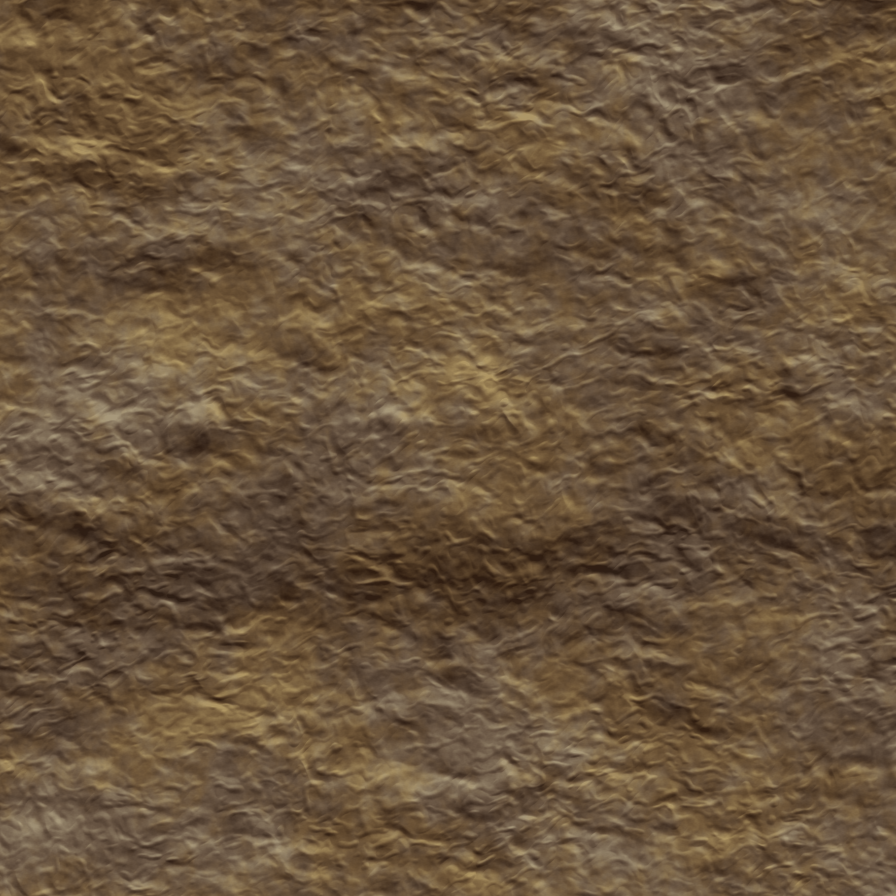
Give the GLSL for this texture, as a three.js fragment shader.

```glsl
varying vec2 vUv;

const vec3 SHADOW_BROWN = vec3(0.27, 0.20, 0.14);
const vec3 EARTH_BROWN = vec3(0.42, 0.34, 0.25);
const vec3 SUNLIT_SAND = vec3(0.58, 0.51, 0.38);
const vec3 OCHRE_TINT = vec3(1.04, 0.99, 0.87);
const vec3 STONE_TINT = vec3(0.99, 1.0, 1.08);
const vec2 TOWARD_LIGHT = vec2(0.0006, 0.0019);

vec2 gradientAt(vec2 cell) {
  vec3 h = fract(cell.xyx * vec3(0.1031, 0.1030, 0.0973));
  h += dot(h, h.yzx + 33.33);
  float angle = 6.28318 * fract((h.x + h.y) * h.z);
  return vec2(cos(angle), sin(angle));
}

float gradientNoise(vec2 p) {
  vec2 i = floor(p);
  vec2 f = p - i;
  vec2 u = f * f * f * (f * (f * 6.0 - 15.0) + 10.0);
  vec2 e = vec2(1.0, 0.0);
  float a = dot(gradientAt(i), f);
  float b = dot(gradientAt(i + e.xy), f - e.xy);
  float c = dot(gradientAt(i + e.yx), f - e.yx);
  float d = dot(gradientAt(i + e.xx), f - e.xx);
  return mix(mix(a, b, u.x), mix(c, d, u.x), u.y);
}

float fbm(vec2 p) {
  float sum = 0.0;
  float amplitude = 1.0;
  for (int i = 0; i < 4; i++) {
    sum += amplitude * gradientNoise(p);
    p = p * 2.03 + vec2(17.3, 9.1);
    amplitude *= 0.55;
  }
  return sum;
}

// Soft crest along the zero line of the noise
float ridge(float n, float softness) {
  return -sqrt(n * n + softness);
}

vec2 warp(vec2 p, float frequency, float amount) {
  vec2 q = p * frequency;
  return p + amount * vec2(gradientNoise(q + 3.7), gradientNoise(q + 41.2));
}

vec2 tilt(vec2 p, float angle) {
  float c = cos(angle);
  float s = sin(angle);
  return vec2(c * p.x - s * p.y, s * p.x + c * p.y);
}

// Crumbled relief: tilted octaves alternating crests and rounded crumbs
float reliefHeight(vec2 p) {
  vec2 q = warp(warp(p, 6.0, 0.02), 34.0, 0.007);
  float height = 0.0;
  float frequency = 14.0;
  float steepness = 0.36;
  float side = 1.0;
  for (int i = 0; i < 4; i++) {
    vec2 s = tilt(q, side * 0.3) * vec2(0.68, 1.0) * frequency;
    float n = gradientNoise(s + float(i) * vec2(31.7, 12.9));
    height += steepness * mix(n, side * ridge(n, 0.004), 0.5) / frequency;
    frequency *= 1.95;
    steepness = min(steepness * 1.6, 0.95);
    side = -side;
  }
  // Sparse knobs and long ledges
  float knobs = smoothstep(0.2, 0.5, gradientNoise(q * vec2(8.0, 10.0) + 5.3));
  float ledges = ridge(gradientNoise(q * vec2(6.0, 19.0) + 63.0), 0.003);
  return height + 0.022 * knobs + 0.017 * ledges;
}

float reliefLight(vec2 p, vec2 towardLight) {
  float rise = reliefHeight(p) - reliefHeight(p + towardLight);
  float slope = rise / length(towardLight);
  return slope / (1.0 + 0.14 * abs(slope));
}

// Broad strata: one shaded hollow between paler shelves
float strataTone(vec2 p) {
  float level = p.y + 0.08 * gradientNoise(p * vec2(2.6, 1.5) + 8.4);
  float hollow = exp(-pow((level - 0.37) / 0.085, 2.0));
  float shelf = exp(-pow((level - 0.57) / 0.07, 2.0)) * (1.0 - 0.7 * p.x);
  float foot = smoothstep(0.32, 0.05, level) * (1.0 - 0.6 * p.x);
  float mottling = fbm(p * vec2(5.0, 7.5) + 22.0);
  return 0.33 * mottling - 0.23 * hollow + 0.17 * shelf + 0.15 * foot;
}

vec3 earthRamp(float tone) {
  float t = clamp(tone, -0.3, 1.25);
  vec3 low = mix(SHADOW_BROWN, EARTH_BROWN, t * 2.0);
  vec3 high = mix(EARTH_BROWN, SUNLIT_SAND, t * 2.0 - 1.0);
  return mix(low, high, step(0.5, t));
}

void main() {
  vec2 p = vUv;

  // Raking light, rougher in some patches than others
  float patches = gradientNoise(p * 5.0 + 77.0) + gradientNoise(p * 15.0 + 30.0);
  float roughness = 0.36 + 0.15 * patches;
  float light = reliefLight(p, TOWARD_LIGHT);
  float grit = 0.24 * fbm(p * vec2(52.0, 72.0) + 14.0);
  float tone = 0.44 + strataTone(p) + roughness * light + grit;
  tone += 0.03 * light * light;

  // Ochre stains over greyer stone
  float stain = fbm(p * vec2(4.5, 7.0) + 51.0) + 0.6 * fbm(p * 34.0 + 90.0);
  float upperLeft = smoothstep(0.75, 0.1, p.x) * smoothstep(0.5, 0.8, p.y);
  float ochre = smoothstep(-0.6, 0.65, stain + 0.25 * upperLeft);
  vec3 tint = mix(STONE_TINT, OCHRE_TINT, ochre);

  gl_FragColor = vec4(earthRamp(tone) * tint, 1.0);
}
```
